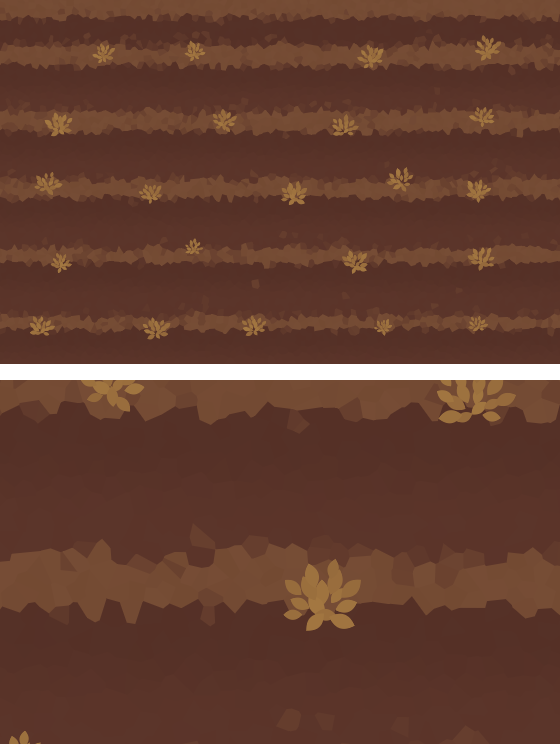
Top: the whole. Bottom: its middle third, enlarged.
This texture is drawn by a Shadertoy shader. Its source:

```glsl
const vec3 SOIL_DARK = vec3(0.333, 0.190, 0.151);
const vec3 SOIL_LIGHT = vec3(0.357, 0.206, 0.163);
const vec3 CRUMB = vec3(0.405, 0.248, 0.181);
const vec3 CLAY = vec3(0.457, 0.295, 0.203);
const vec3 LEAF_SHADE = vec3(0.55, 0.38, 0.22);
const vec3 LEAF = vec3(0.64, 0.47, 0.255);

const int ROWS = 5;             // whole ridges, plus one cut by the top
const float FIRST_RIDGE = 0.097;
const float RIDGE_PITCH = 0.1805;
const float TOP_RIDGE = 0.953;
const float THIN_RIDGE = 0.033;
const float THICK_RIDGE = 0.055;
const float CLOD = 0.0165;      // size of one facet of earth
const int LEAVES = 15;
const float LEAF_LENGTH = 0.27; // half sizes, relative to the tuft
const float LEAF_WIDTH = 0.145;
const float GOLDEN_ANGLE = 2.39996;

float hash(vec2 p) {
    vec3 q = fract(vec3(p.xyx) * vec3(0.1031, 0.1030, 0.0973));
    q += dot(q, q.yzx + 33.33);
    return fract((q.x + q.y) * q.z);
}

vec2 hash2(vec2 p) {
    return vec2(hash(p + 17.3), hash(p + 61.7));
}

float noise(vec2 p) {
    vec2 i = floor(p), f = fract(p);
    f = f * f * (3.0 - 2.0 * f);
    return mix(mix(hash(i), hash(i + vec2(1, 0)), f.x),
               mix(hash(i + vec2(0, 1)), hash(i + vec2(1, 1)), f.x), f.y);
}

float ridgeThickness(float row) {
    return mix(THIN_RIDGE, THICK_RIDGE, smoothstep(0.0, 3.5, row));
}

// Flat colour of the facet whose seed lies at p
vec3 earth(vec2 p, vec2 id) {
    float below = -1.0, above = -1.0, inside = -1.0;
    for (int i = 0; i <= ROWS; i++) {
        float row = float(i);
        bool top = i == ROWS;
        float low = top ? TOP_RIDGE : FIRST_RIDGE + row * RIDGE_PITCH;
        float high = low + (top ? 0.2 : ridgeThickness(row));
        low += 0.007 * (noise(vec2(p.x * 28.0, row * 7.0)) - 0.5);
        high += 0.016 * (noise(vec2(p.x * 22.0, row * 7.0 + 3.5)) - 0.5);
        float depth = min(p.y - low, high - p.y);
        if (depth > inside) {
            inside = depth;
            below = p.y - low;
            above = high - p.y;
        }
    }
    float pick = hash(id + 5.1);
    float tint = hash(id + 91.4) - 0.5;

    // Bare furrow, darker beneath each ridge
    float phase = fract((p.y - FIRST_RIDGE) / RIDGE_PITCH);
    float shade = max(smoothstep(0.45, 0.85, phase), smoothstep(0.86, 0.89, p.y));
    vec3 colour = mix(SOIL_LIGHT, SOIL_DARK, shade) + 0.003 * tint;

    // Loose crumbs spill mostly from the upper side
    float spill = above < below ? 0.011 : 0.004;
    if (inside > 0.0) {
        float patchy = smoothstep(0.45, 0.8, noise(p * vec2(9.0, 14.0) + 8.0));
        float worn = pick < 0.06 + 0.3 * patchy ? 0.75 : 0.0;
        worn *= 1.0 - smoothstep(0.012, 0.03, inside);
        colour = mix(CLAY, CRUMB, worn) + 0.012 * tint;
    } else if (pick < 0.75 * exp(inside / spill)) {
        colour = mix(colour, CRUMB, 0.65 + 0.7 * tint);
    }
    return colour;
}

// Voronoi facets with smoothed borders
vec3 facets(vec2 p, float pixel) {
    vec2 g = p / CLOD, base = floor(g);
    vec2 near1 = vec2(9.0), near2 = vec2(9.0), id1 = base, id2 = base;
    for (int y = -1; y <= 1; y++)
    for (int x = -1; x <= 1; x++) {
        vec2 id = base + vec2(x, y);
        vec2 r = id + hash2(id) - g;
        if (dot(r, r) < dot(near1, near1)) {
            near2 = near1; id2 = id1;
            near1 = r; id1 = id;
        } else if (dot(r, r) < dot(near2, near2)) {
            near2 = r; id2 = id;
        }
    }
    float border = dot(0.5 * (near1 + near2), normalize(near2 - near1)) * CLOD;
    vec3 c1 = earth((g + near1) * CLOD, id1), c2 = earth((g + near2) * CLOD, id2);
    return mix(c2, c1, clamp(0.5 + border / pixel, 0.5, 1.0));
}

// Dry tuft of leaves fanned over a unit disc
vec3 tuft(vec3 colour, vec2 p, float pixel, float seed) {
    for (int k = 0; k < LEAVES; k++) {
        float n = float(k);
        vec2 rnd = hash2(vec2(n, seed));
        float angle = n * GOLDEN_ANGLE + seed + 0.3 * (rnd.x - 0.5);
        vec2 centre = 0.86 * sqrt((n + 0.4) / float(LEAVES)) * vec2(cos(angle), 0.88 * sin(angle));
        vec2 axis = normalize(centre + vec2(0.0, 0.4));
        vec2 q = p - centre;
        float size = 0.8 + 0.4 * rnd.y;
        float along = dot(q, axis) / (LEAF_LENGTH * size);
        float across = abs(dot(q, vec2(-axis.y, axis.x)));
        float d = across - LEAF_WIDTH * size * (1.0 - along * along);
        colour = mix(colour, mix(LEAF_SHADE, LEAF, 0.35 + 0.65 * rnd.x), clamp(0.5 - d / pixel, 0.0, 1.0));
    }
    return colour;
}

void mainImage(out vec4 fragColor, in vec2 fragCoord) {
    float pixel = 1.0 / iResolution.y;
    float width = iResolution.x * pixel;
    vec2 p = fragCoord * pixel;
    vec3 colour = facets(p, pixel);

    // Tufts strung along each ridge
    for (int row = 0; row < ROWS; row++) {
        int count = row == 0 || row == 2 ? 5 : 4;
        float r = float(row);
        float middle = FIRST_RIDGE + r * RIDGE_PITCH + 0.5 * ridgeThickness(r);
        for (int i = 0; i < count; i++) {
            vec2 id = vec2(float(i) * 3.0 + 2.0, r * 5.0 + 1.0), rnd = hash2(id);
            float radius = mix(0.023, 0.039, sqrt(hash(id + 40.0)));
            vec2 centre = vec2((float(i) + 0.5 + 0.5 * (rnd.x - 0.5)) * width / float(count),
                               middle + 0.006 + 0.05 * (rnd.y - 0.5));
            vec2 q = (p - centre) / radius;
            if (dot(q, q) < 1.8) colour = tuft(colour, q, pixel / radius, hash(id + 7.0) * 6.28);
        }
    }
    fragColor = vec4(colour, 1.0);
}
```
